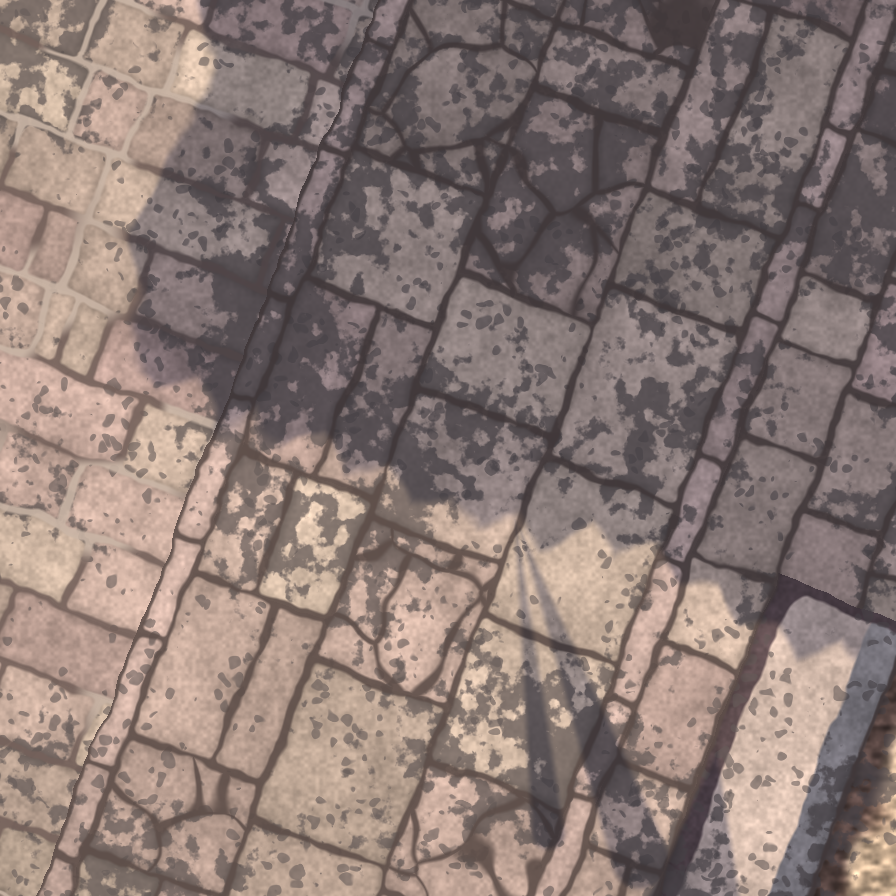
A three.js fragment shader for this texture:

```glsl
varying vec2 vUv;

const vec2 ACROSS = vec2(0.935, -0.355);
const vec2 ALONG = vec2(0.355, 0.935);
const float CURB_L = 0.038, FIELD_L = 0.072, FIELD_R = 0.553, CURB_R = 0.588;
const float GROOVE = 0.684, SLAB_L = 0.706, SLAB_R = 0.802, SLAB_TOP = 0.63;
const float SHADE_LINE = 0.592, SHADE_LEFT = -0.10;
const vec3 ROSE = vec3(0.74, 0.62, 0.58);
const vec3 SAND = vec3(0.79, 0.70, 0.62);
const vec3 CURB = vec3(0.82, 0.70, 0.65);
const vec3 SLAB = vec3(0.84, 0.74, 0.68);
const vec3 SLAB_SIDE = vec3(0.66, 0.62, 0.60);
const vec3 SOOT = vec3(0.39, 0.35, 0.34);
const vec3 JOINT = vec3(0.36, 0.30, 0.28);
const vec3 MORTAR = vec3(0.78, 0.70, 0.64);
const vec3 DEBRIS = vec3(0.47, 0.36, 0.31);
const vec3 STRAW = vec3(0.78, 0.67, 0.56);
const vec3 SHADE = vec3(0.70, 0.725, 0.80);

float hash(vec2 p) {
  p = fract(p * vec2(0.1031, 0.1137));
  p += dot(p, p.yx + 33.33);
  return fract((p.x + p.y) * p.x * 7.31 + p.y * 91.7);
}

float noise(vec2 p) {
  vec2 i = floor(p), f = fract(p);
  f = f * f * (3.0 - 2.0 * f);
  return mix(mix(hash(i), hash(i + vec2(1, 0)), f.x),
             mix(hash(i + vec2(0, 1)), hash(i + 1.0), f.x), f.y);
}

float fbm(vec2 p) {
  float sum = 0.0, amp = 0.533;
  for (int i = 0; i < 4; i++) {
    sum += amp * noise(p);
    p = mat2(1.6, 1.2, -1.2, 1.6) * p + 7.3;
    amp *= 0.5;
  }
  return sum;
}

float rowStart(float column, float row) {
  return row + 0.6 * (hash(vec2(column + 40.0, row + 70.0)) - 0.5);
}

// Columns of uneven stones: x = distance to joint, y = seed of the stone
vec2 paving(vec2 q, vec2 size, float splitChance) {
  float column = floor(q.x / size.x);
  float y = q.y / size.y + hash(vec2(column + 50.0, 9.0));
  float row = floor(y + 0.5);
  if (y < rowStart(column, row)) row -= 1.0;
  float lo = rowStart(column, row);
  vec2 box = size * vec2(1.0, rowStart(column, row + 1.0) - lo);
  vec2 local = vec2(q.x - column * size.x, (y - lo) * size.y);
  float seed = hash(vec2(column + 80.0, row + 30.0));
  if (hash(vec2(seed * 91.0, 3.0)) < splitChance) {
    bool tall = hash(vec2(seed * 57.0, 8.0)) < 0.55;
    float cut = mix(0.35, 0.65, seed) * (tall ? box.x : box.y);
    float pos = tall ? local.x : local.y;
    bool second = pos > cut;
    float start = second ? cut : 0.0;
    float span = second ? (tall ? box.x : box.y) - cut : cut;
    if (tall) { local.x -= start; box.x = span; }
    else { local.y -= start; box.y = span; }
    if (second) seed = fract(seed + 0.37);
  }
  vec2 d = abs(local - 0.5 * box) - 0.5 * box + 0.008;
  return vec2(0.008 - length(max(d, 0.0)) - min(max(d.x, d.y), 0.0), seed);
}

// Nearest and second nearest scattered points
vec2 cells(vec2 p) {
  vec2 i = floor(p), best = vec2(9.0);
  for (int y = -1; y <= 1; y++)
    for (int x = -1; x <= 1; x++) {
      vec2 c = i + vec2(x, y);
      float d = length(c + vec2(hash(c + 11.0), hash(c + 47.0)) - p);
      best = d < best.x ? vec2(d, best.x) : vec2(best.x, min(best.y, d));
    }
  return best;
}

float wedge(vec2 p, vec2 tip, vec2 base, float width) {
  vec2 axis = base - tip;
  float h = clamp(dot(p - tip, axis) / dot(axis, axis), 0.0, 1.0);
  return smoothstep(0.005, -0.005, length(p - tip - axis * h) - width * h);
}

float shadow(vec2 p, vec2 q) {
  float scallop = abs(fract(q.x / 0.078) - 0.5) * 0.06 + 0.05 * (noise(p * 18.0) - 0.5);
  float left = SHADE_LEFT + 0.2 * (fbm(p * 6.0 + 3.0) - 0.5);
  float s = smoothstep(-0.008, 0.010, min(q.y - SHADE_LINE - scallop + 0.015, q.x - left));
  s = max(s, wedge(p, vec2(0.575, 0.42), vec2(0.612, 0.07), 0.018));
  s = max(s, wedge(p, vec2(0.580, 0.41), vec2(0.715, 0.04), 0.032));
  return max(s, wedge(p, vec2(0.80, 0.16), vec2(0.77, -0.05), 0.065));
}

void main() {
  vec2 p = vUv;
  vec2 wobble = vec2(noise(p * 24.0), noise(p * 24.0 + 50.0)) - 0.5;
  vec2 fine = vec2(noise(p * 90.0), noise(p * 90.0 + 50.0)) - 0.5;
  vec2 q = vec2(dot(p, ACROSS), dot(p, ALONG)) + 0.008 * wobble + 0.003 * fine;
  float shade = shadow(p, q);
  bool courses = q.x < CURB_L;
  bool field = q.x > FIELD_L && q.x < FIELD_R;
  bool curb = !courses && !field && q.x < CURB_R;

  // Stone layout by zone
  vec2 stone;
  if (courses) stone = paving(vec2(q.y, CURB_L - q.x), vec2(0.082, 0.14), 0.15);
  else if (field) stone = paving(q - vec2(FIELD_L, 0.0), vec2(0.1604, 0.175), 0.45);
  else if (curb) stone = paving(vec2(q.x - (q.x < FIELD_L ? CURB_L : FIELD_R), q.y), vec2(0.0345, 0.14), 0.0);
  else stone = paving(q - vec2(CURB_R, 0.0), vec2(0.096, 0.12), 0.15);
  float edge = stone.x;
  if (field && hash(vec2(stone.y * 77.0, 5.0)) < 0.28) {
    vec2 c = cells(p * 11.0 + 0.3 * wobble);
    edge = min(edge, (c.y - c.x) / 22.0 + 0.0008);
  }

  // Stone colour and mottling
  float tone = hash(vec2(stone.y * 63.0, 2.0));
  vec3 col = curb ? CURB : mix(ROSE, SAND, tone);
  col *= 0.92 + 0.15 * hash(vec2(stone.y * 39.0, 6.0));
  vec3 joint = JOINT;
  if (courses) joint = mix(JOINT * 1.25, MORTAR, smoothstep(0.6, 0.75, noise(p * 9.0 + 20.0)));

  // Raised slab with groove, side face and debris
  bool slabZone = q.x > GROOVE && q.y < SLAB_TOP + 0.012;
  if (slabZone) {
    vec2 d = vec2(SLAB_L - q.x, q.y - SLAB_TOP) + 0.025;
    float inside = 0.025 - length(max(d, 0.0)) - min(max(d.x, d.y), 0.0);
    float side = smoothstep(SLAB_R - 0.002, SLAB_R + 0.002, q.x);
    vec3 ground = mix(DEBRIS, STRAW, smoothstep(0.87, 0.90, q.x + 0.04 * wobble.x));
    ground *= 0.65 + 0.7 * noise(p * vec2(90.0, 160.0));
    col = mix(mix(SLAB, SLAB_SIDE, side), ground, smoothstep(0.838, 0.846, q.x));
    col = mix(SOOT * vec3(1.0, 0.9, 0.95), col, smoothstep(-0.002, 0.002, inside));
    shade = max(shade, side * (1.0 - smoothstep(0.86, 0.89, q.x)));
    edge = min(q.x - GROOVE, abs(q.x - 0.842)) + 0.001;
  }
  col *= 1.0 + 0.30 * (fbm(p * 14.0) - 0.5) + 0.22 * (fbm(p * 85.0) - 0.5);
  col *= 1.0 + 0.14 * (noise(p * 240.0) - 0.5);

  // Dark crust, speckles and pits
  float crust = 0.65 * fbm(p * 65.0) + 0.85 * fbm(p * 6.5 + 31.0) + 0.07 * (1.0 - smoothstep(0.0, 0.03, edge));
  float limit = mix(0.90, 0.81, shade) + (slabZone || curb ? 0.08 : 0.0);
  col = mix(col, SOOT, 0.75 * smoothstep(limit - 0.03, limit + 0.07, crust));
  vec2 pit = cells(p * 48.0 + 0.5 * fine);
  float size = 0.34 * smoothstep(0.42, 0.8, noise(p * 31.0 + 60.0));
  col = mix(col, SOOT, 0.6 * smoothstep(size, size - 0.10, pit.x) * step(0.08, size));

  // Joints, worn rims and light
  float gap = 0.0015 + 0.0035 * noise(p * 38.0 + 15.0);
  col *= mix(0.86, 1.0, smoothstep(0.0, 0.014, edge));
  col = mix(joint, col, mix(0.12, 1.0, smoothstep(gap - 0.0015, gap + 0.0022, edge)));
  col *= mix(vec3(1.02), SHADE, shade);
  gl_FragColor = vec4(col, 1.0);
}
```
